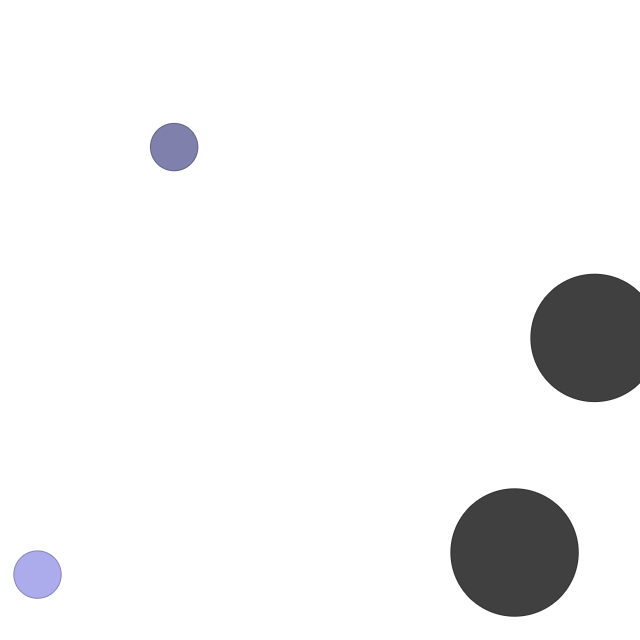
This background is drawn by a Shadertoy shader. Its source:

```glsl
const vec3 PAPER = vec3(1.0);
const vec3 CHARCOAL = vec3(0.25);
const vec3 SLATE = vec3(0.50, 0.50, 0.675);
const vec3 LAVENDER = vec3(0.675, 0.675, 0.925);

const float LARGE_RADIUS = 0.1003;
const float SMALL_RADIUS = 0.0378;
const float RIM_WIDTH = 0.0016;
const float RIM_SHADE = 0.78;

const vec2 RIGHT_DISC = vec2(0.9290, 0.4720);
const vec2 LOWER_DISC = vec2(0.8040, 0.1367);
const vec2 SLATE_DISC = vec2(0.2721, 0.7702);
const vec2 LAVENDER_DISC = vec2(0.0586, 0.1022);

// Coverage of a shape from its signed distance, softened over one pixel
float coverage(float dist, float pixel) {
    return clamp(0.5 - dist / pixel, 0.0, 1.0);
}

// Flat disc with a thin darker rim
vec3 paintDisc(vec3 base, vec2 p, vec2 center, float radius, vec3 fill, float pixel) {
    float dist = length(p - center) - radius;
    float inner = coverage(dist + RIM_WIDTH, pixel);
    vec3 ink = mix(fill * RIM_SHADE, fill, inner);
    return mix(base, ink, coverage(dist, pixel));
}

void mainImage(out vec4 fragColor, in vec2 fragCoord) {
    vec2 p = fragCoord / iResolution.xy;
    float pixel = 1.0 / min(iResolution.x, iResolution.y);

    vec3 color = PAPER;

    // Large dark discs
    color = paintDisc(color, p, RIGHT_DISC, LARGE_RADIUS, CHARCOAL, pixel);
    color = paintDisc(color, p, LOWER_DISC, LARGE_RADIUS, CHARCOAL, pixel);

    // Small tinted discs
    color = paintDisc(color, p, SLATE_DISC, SMALL_RADIUS, SLATE, pixel);
    color = paintDisc(color, p, LAVENDER_DISC, SMALL_RADIUS, LAVENDER, pixel);

    fragColor = vec4(color, 1.0);
}
```
